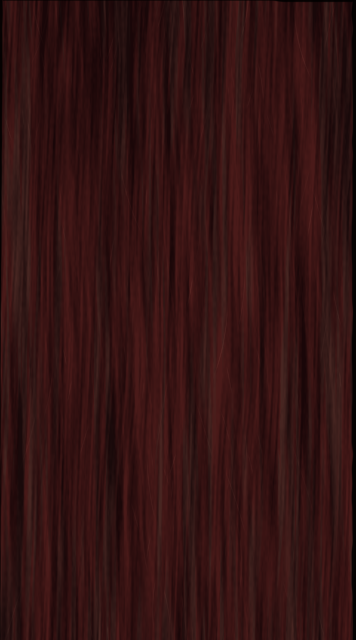
Write a Shadertoy shader that draws this texture.

```glsl
float hash(vec2 p) {
    uvec2 q = uvec2(ivec2(floor(p)) + 4096);
    uint n = q.x * 1597334677u ^ q.y * 3812015801u;
    n = (n ^ (n >> 15)) * 2246822519u;
    n = (n ^ (n >> 13)) * 3266489917u;
    return float((n ^ (n >> 16)) & 65535u) / 65535.0;
}

float noise(vec2 p) {
    vec2 i = floor(p), f = fract(p);
    f = f * f * (3.0 - 2.0 * f);
    return mix(mix(hash(i), hash(i + vec2(1, 0)), f.x),
               mix(hash(i + vec2(0, 1)), hash(i + vec2(1, 1)), f.x), f.y);
}

// Long vertical fibres that wander a little; result is centred on zero
float fibres(vec2 p, vec2 freq, float sway, float seed) {
    p.x += sway * (noise(vec2(p.x * 9.0, p.y * 2.6) + seed) - 0.5);
    return noise(p * freq + seed * 3.0) - 0.5;
}

// Sparse slim strands, leaning by the given slope
float slimStrands(vec2 p, float slope, float seed) {
    p.x += slope * p.y;
    return smoothstep(0.2, 0.42, fibres(p, vec2(120.0, 4.0), 0.03, seed));
}

// Thin loose hairs: brightness at p
float strayHairs(vec2 p, float height) {
    float sum = 0.0;
    for (int i = 0; i < 110; i++) {
        float id = float(i);
        vec2 root = vec2(hash(vec2(id, 501)), hash(vec2(id, 502)) * height);
        float halfLength = mix(0.025, 0.12, pow(hash(vec2(id, 503)), 2.0));
        float slant = (hash(vec2(id, 504)) - 0.5) * 0.65;
        float bend = (hash(vec2(id, 505)) - 0.5) * 2.4;
        float y = p.y - root.y;
        float d = abs(p.x - root.x - slant * y - bend * y * y);
        d /= length(vec2(1.0, slant + 2.0 * bend * y));
        float ends = 1.0 - smoothstep(0.5, 1.0, abs(y) / halfLength);
        sum += ends * (1.0 - smoothstep(0.0004, 0.0028, d)) * mix(0.15, 0.6, hash(vec2(id, 506)));
    }
    return min(sum, 1.0);
}

void mainImage(out vec4 fragColor, in vec2 fragCoord) {
    vec2 uv = fragCoord / iResolution.xy;
    vec2 p = fragCoord / iResolution.x;
    float height = iResolution.y / iResolution.x;

    // Brightness from locks down to single strands
    float tone = 0.60;
    tone += 0.34 * fibres(p, vec2(16.0, 0.8), 0.030, 11.0);
    tone += 0.46 * fibres(p, vec2(44.0, 1.6), 0.030, 23.0);
    tone += 0.50 * fibres(p + vec2(0.03 * p.y, 0.0), vec2(95.0, 2.8), 0.030, 37.0);
    tone += 0.68 * fibres(p - vec2(0.03 * p.y, 0.0), vec2(170.0, 5.0), 0.025, 53.0);
    tone += 0.18 * (noise(p * vec2(240.0, 70.0)) - 0.5);
    tone += 0.16 * (slimStrands(p, 0.08, 61.0) - slimStrands(p, -0.06, 67.0));

    // Shaded crown and narrow dark gaps between locks
    tone -= 0.25 * smoothstep(0.6, 1.0, uv.y) + 0.04 * smoothstep(0.2, 0.0, uv.y);
    float gap = smoothstep(-0.2, -0.36, fibres(p, vec2(42.0, 1.7), 0.03, 71.0));
    tone -= 0.34 * gap;
    tone = clamp(tone, -0.12, 1.1);

    // Wine red hair with brown strands mixed in
    vec3 color = mix(vec3(0.118, 0.032, 0.037), vec3(0.275, 0.096, 0.092), tone);
    float brown = 0.6 * fibres(p, vec2(24.0, 0.9), 0.03, 89.0)
                + 0.7 * fibres(p, vec2(70.0, 2.0), 0.03, 97.0)
                + 0.6 * fibres(p, vec2(140.0, 4.0), 0.03, 103.0);
    brown = smoothstep(-0.04, 0.34, brown);
    color += brown * vec3(-0.010, 0.043, 0.032) * (0.3 + 0.7 * max(tone, 0.0));

    color += vec3(0.075, 0.057, 0.048) * strayHairs(p, height) * (0.35 + 0.65 * max(tone, 0.0));

    // Ragged black border at the sides and top
    float ragged = 0.004 * noise(vec2(p.y * 25.0, 5.0));
    float left = p.x - 0.006 * smoothstep(0.3, 1.0, uv.y) - ragged * 0.3;
    float right = 1.0 - p.x - 0.008 - ragged;
    float top = height - p.y - 0.004 * smoothstep(0.76, 0.8, p.x) - 0.001;
    float inside = min(left, min(right, top));
    color *= mix(0.12, 1.0, smoothstep(-0.002, 0.003, inside));

    fragColor = vec4(max(color, 0.0), 1.0);
}
```
